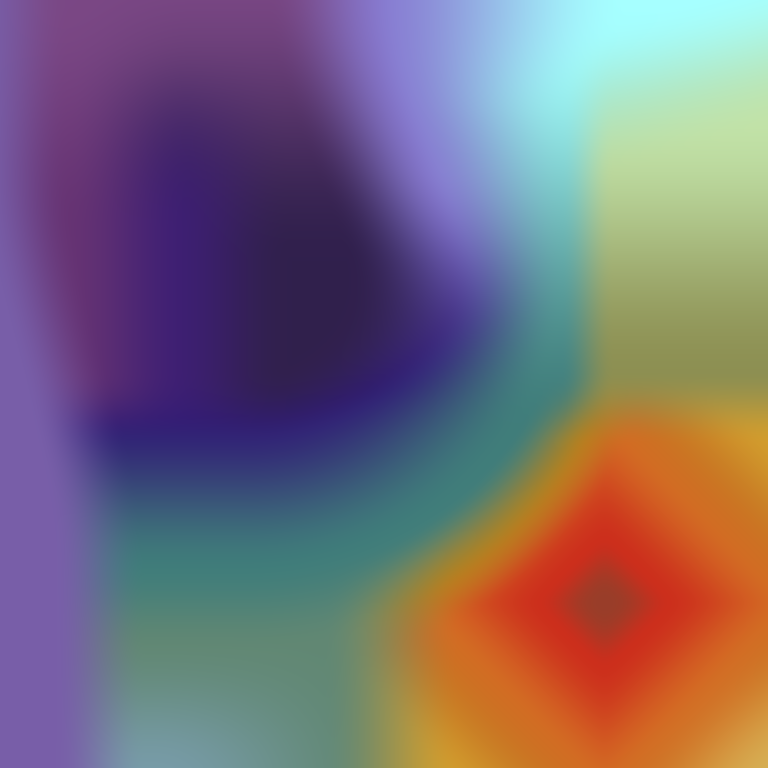
This background is drawn by a WebGL 1 fragment shader. Its source:

```glsl
precision highp float;
// A soft colour field: a dark violet bowl with a cyan-to-teal rim, a khaki
// upper right, sage and lilac on the left, and a glowing diamond ember.
// Zones are smoothstep masks over a rounded distance and a diamond distance.

uniform vec2 u_resolution;

#define BOWL_CENTRE vec2(0.32, 0.33)
#define RIM_RADIUS 0.42
#define EMBER_CENTRE vec2(0.787, 0.785)
#define EMBER_ROUNDING 0.012
#define WARM_LEFT 0.42
#define WARM_TOP 0.48

const vec3 INK = vec3(0.19, 0.125, 0.30);
const vec3 GRAPE = vec3(0.24, 0.12, 0.45);
const vec3 INDIGO = vec3(0.19, 0.11, 0.46);
const vec3 PLUM = vec3(0.48, 0.28, 0.52);
const vec3 WINE = vec3(0.40, 0.20, 0.45);
const vec3 LILAC = vec3(0.47, 0.37, 0.66);
const vec3 LAVENDER = vec3(0.53, 0.48, 0.82);
const vec3 CYAN = vec3(0.65, 1.0, 1.0);
const vec3 TEAL = vec3(0.25, 0.49, 0.48);
const vec3 LIME = vec3(0.76, 0.89, 0.66);
const vec3 OLIVE = vec3(0.55, 0.56, 0.32);
const vec3 SAGE = vec3(0.38, 0.53, 0.45);
const vec3 STEEL = vec3(0.47, 0.61, 0.66);
const vec3 OCHRE = vec3(0.70, 0.51, 0.12);
const vec3 GOLD = vec3(0.82, 0.62, 0.18);
const vec3 SAND = vec3(0.84, 0.69, 0.33);
const vec3 ORANGE = vec3(0.83, 0.42, 0.14);
const vec3 RED = vec3(0.80, 0.18, 0.11);
const vec3 EMBER = vec3(0.60, 0.24, 0.16);

float fadeOut(float from, float to, float v) {
  return 1.0 - smoothstep(from, to, v);
}

// Distance from the bowl centre, extended straight up and to the left.
float bowlDistance(vec2 p) {
  return length(max(p - BOWL_CENTRE, 0.0));
}

// Diamond distance with slightly rounded corners.
float diamondDistance(vec2 p) {
  vec2 d = p - EMBER_CENTRE;
  vec2 a = sqrt(d * d + EMBER_ROUNDING * EMBER_ROUNDING) - EMBER_ROUNDING;
  return a.x + a.y;
}

// Dark core, violet shoulder, then the bright rim.
vec3 bowlColour(vec2 p, float r) {
  float low = smoothstep(0.4, 0.58, p.y);
  vec3 core = mix(PLUM, INK, smoothstep(-0.05, 0.34, p.y));
  core = mix(core, GRAPE, fadeOut(0.22, 0.38, p.x) * smoothstep(0.05, 0.3, p.y));
  core = mix(core, mix(PLUM, WINE, smoothstep(0.0, 0.3, p.y)),
             fadeOut(0.08, 0.25, p.x));

  vec3 shoulder = mix(LAVENDER, INDIGO, smoothstep(0.22, 0.52, p.y));
  float inner = mix(0.03, 0.15, smoothstep(0.0, 0.45, p.y));
  vec3 col = mix(core, shoulder,
                 smoothstep(inner, inner + mix(0.17, 0.10, low), r));

  vec3 rim = mix(CYAN, TEAL, smoothstep(0.0, 0.56, p.y));
  float start = mix(0.15, 0.27, smoothstep(0.0, 0.4, p.y)) - 0.07 * low;
  float end = RIM_RADIUS + 0.08 * fadeOut(0.0, 0.15, p.y);
  return mix(col, rim, smoothstep(start, end, r));
}

// Gold field around the diamond ember.
vec3 warmColour(vec2 p, float r) {
  float d = diamondDistance(p);
  vec3 field = mix(OCHRE, GOLD, smoothstep(0.22, 0.40, d));
  field = mix(field, SAND, smoothstep(0.75, 1.0, p.x) * smoothstep(0.78, 1.0, p.y));
  vec3 glow = mix(EMBER, RED, smoothstep(0.0, 0.075, d));
  glow = mix(glow, ORANGE, smoothstep(0.06, 0.23, d));
  float reach = fadeOut(0.18, 0.43, d) * smoothstep(0.48, 0.56, r);
  return mix(field, glow, reach);
}

void main() {
  vec2 p = gl_FragCoord.xy / u_resolution;
  p.y = 1.0 - p.y; // depth below the top edge
  float r = bowlDistance(p);
  vec3 col = bowlColour(p, r);

  // Sage ground, cooler towards the bottom left
  vec3 ground = mix(SAGE, STEEL, smoothstep(0.82, 1.02, p.y) * fadeOut(0.2, 0.5, p.x));
  col = mix(col, ground,
            smoothstep(RIM_RADIUS - 0.02, 0.52, r) * smoothstep(0.55, 0.75, p.y));

  // Khaki upper right
  float sunk = p.y + 0.3 * (p.x - 0.83);
  float khaki = smoothstep(0.73, 0.80, p.x) * smoothstep(0.02, 0.22, sunk);
  col = mix(col, mix(LIME, OLIVE, smoothstep(0.14, 0.5, p.y)), khaki);

  // Warm lower right
  float warm = smoothstep(RIM_RADIUS, 0.51, r)
             * smoothstep(WARM_LEFT, WARM_LEFT + 0.18, p.x)
             * smoothstep(WARM_TOP, WARM_TOP + 0.10, p.y);
  col = mix(col, warmColour(p, r), warm);

  // Lilac left edge, wider below
  float edge = mix(-0.03, 0.07, smoothstep(0.2, 0.75, p.y));
  col = mix(col, LILAC, fadeOut(edge, edge + 0.12, p.x));

  gl_FragColor = vec4(col, 1.0);
}
```
